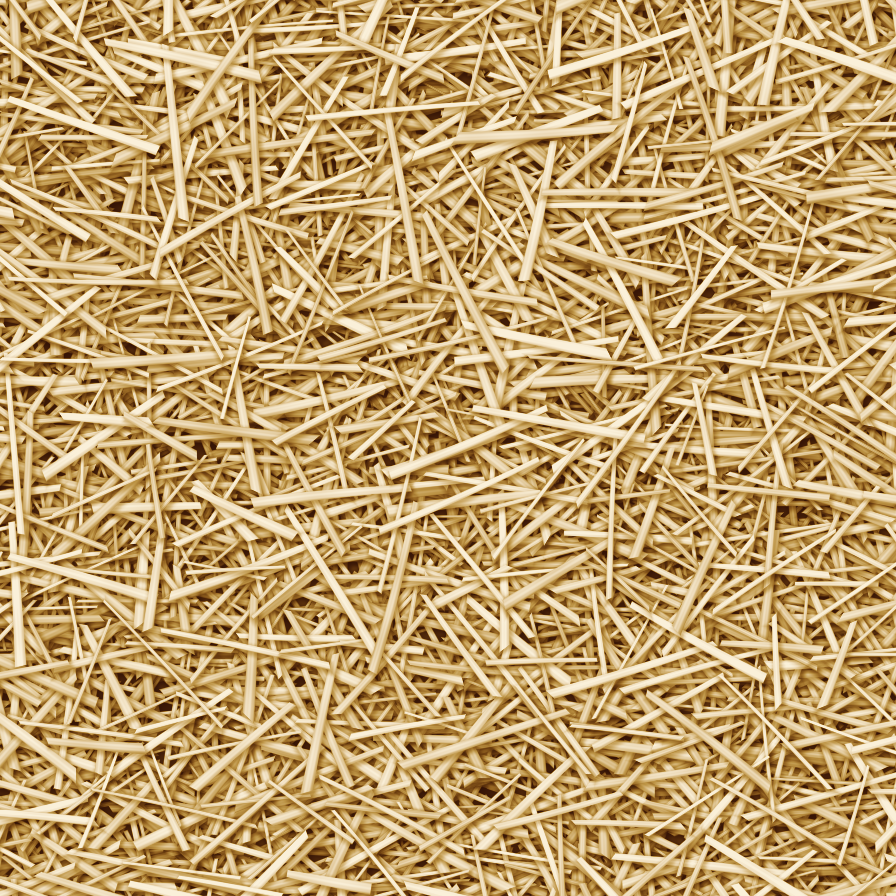
Give the GLSL for this texture, as a Shadertoy shader.

```glsl
const int LAYERS = 20;
const float PI = 3.14159;
const vec2 LIGHT_DIR = vec2(-0.55, 0.83);

vec4 hash4(vec3 p) {
    vec4 q = fract(p.xyzx * vec4(0.1031, 0.1030, 0.0973, 0.1099));
    q += dot(q, q.wzxy + 33.33);
    return fract((q.xxyz + q.yzzw) * q.zywx);
}

// Layered sines: soft uneven patches, about -1 to 1
float patches(vec2 p) {
    return 0.5 * sin(p.x * 23.0 + 2.0 * sin(p.y * 17.0))
         + 0.5 * sin(p.y * 31.0 + 2.0 * sin(p.x * 19.0 + 1.0));
}

// Straw colour from deep crevice (0) to sunlit stalk (above 1)
vec3 strawRamp(float light) {
    float t = clamp(light, 0.0, 1.2) * 5.0;
    vec3 c = mix(vec3(0.20, 0.07, 0.02), vec3(0.42, 0.24, 0.06), clamp(t, 0.0, 1.0));
    c = mix(c, vec3(0.60, 0.41, 0.14), clamp(t - 1.0, 0.0, 1.0));
    c = mix(c, vec3(0.74, 0.58, 0.27), clamp(t - 2.0, 0.0, 1.0));
    c = mix(c, vec3(0.84, 0.72, 0.49), clamp(t - 3.0, 0.0, 1.0));
    c = mix(c, vec3(0.93, 0.86, 0.73), clamp(t - 4.0, 0.0, 1.0));
    return mix(c, vec3(0.98, 0.94, 0.85), clamp(t - 5.0, 0.0, 1.0));
}

// Distance to a tapered stalk with slanted ends; q.x runs along it
float stalkDistance(vec2 q, float halfLength, float halfWidth, float slant) {
    float taper = 1.0 - 0.25 * q.x / halfLength;
    return max(abs(q.y) - halfWidth * taper, abs(q.x + q.y * slant) - halfLength);
}

// Rounded cross-section, lit from one side, with fibres along the stalk
float stalkShade(vec2 q, float halfWidth, float side, float seed) {
    float s = clamp(q.y / halfWidth, -1.2, 1.2);
    float fibres = 0.035 * sin(s * 8.0 + seed * 40.0) + 0.04 * sin(q.x * 75.0 + seed * 90.0);
    return 0.06 - 0.24 * s * s + 0.13 * side * s + fibres;
}

// Lays one stalk and its shadow over the light gathered so far
float layStalk(float light, vec2 p, vec2 cell, float size, float layer, float depth, float blur) {
    vec4 a = hash4(vec3(cell + 71.0, layer + 3.0));
    vec4 b = hash4(vec3(cell + 137.0, layer + 47.0));
    vec2 centre = (cell + 0.3 + 0.4 * a.xy) * size;
    float halfLength = size * mix(0.55, 1.22, a.w);
    vec2 r = p - centre;
    if (dot(r, r) > (halfLength + 0.02) * (halfLength + 0.02)) return light;

    // Every direction occurs, with level ones slightly favoured
    float angle = PI * a.z - 0.25 * sin(2.0 * PI * a.z);
    vec2 along = vec2(cos(angle), sin(angle));
    vec2 across = vec2(-along.y, along.x);
    float halfWidth = mix(0.0016, 0.0052, b.x) * mix(0.85, 1.08, depth);
    float slant = 2.0 * b.y - 1.0;

    vec2 q = vec2(dot(r, along), dot(r, across));
    q.y += 0.5 * (b.z - 0.5) * q.x * q.x;
    vec2 shift = 0.003 * vec2(dot(LIGHT_DIR, along), dot(LIGHT_DIR, across));

    float shadowDistance = stalkDistance(q + shift, halfLength, halfWidth, slant);
    light *= 1.0 - 0.36 * (1.0 - smoothstep(-0.002, 0.007, shadowDistance));

    float tone = mix(0.62, 1.06, depth) + 0.26 * (b.w - 0.5) + 0.06 * patches(centre);
    tone += stalkShade(q, halfWidth, dot(across, LIGHT_DIR), b.y);
    float d = stalkDistance(q, halfLength, halfWidth, slant);
    return mix(light, tone, 1.0 - smoothstep(-blur, blur, d));
}

void mainImage(out vec4 fragColor, in vec2 fragCoord) {
    vec2 uv = fragCoord / iResolution.y;
    float blur = 0.75 / iResolution.y;
    float light = 0.12 + 0.08 * patches(uv * 3.0);

    // Pile the layers upward: short fine stalks below, long ones on top
    for (int i = 0; i < LAYERS; i++) {
        float layer = float(i);
        float depth = layer / float(LAYERS - 1);
        float size = mix(0.050, 0.085, depth);
        vec2 p = uv + hash4(vec3(layer, 5.0, 9.0)).xy;
        vec2 home = floor(p / size);
        for (int y = -1; y <= 1; y++) {
            for (int x = -1; x <= 1; x++) {
                vec2 cell = home + vec2(x, y);
                light = layStalk(light, p, cell, size, layer, depth, blur);
            }
        }
    }
    fragColor = vec4(strawRamp(light), 1.0);
}
```
